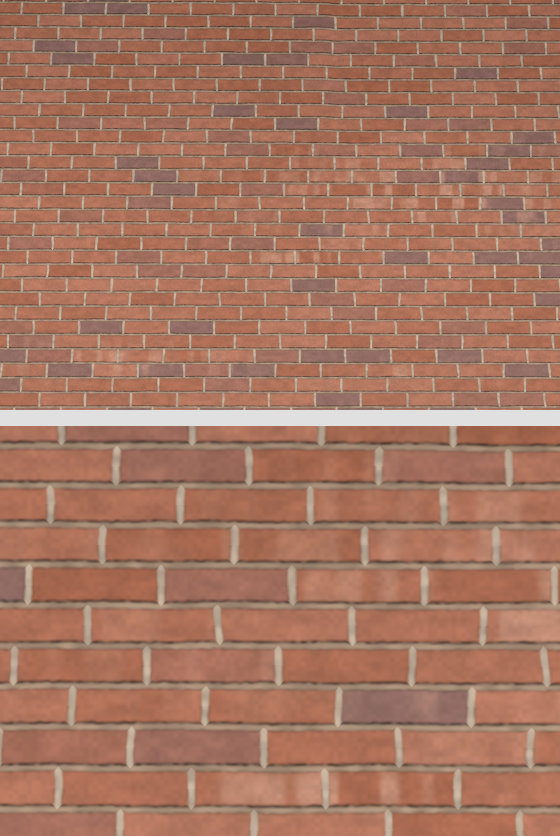
Top, the full canvas; bottom, a detail of the centre.
Give the GLSL for this texture, as a Shadertoy shader.

```glsl
// Weathered red brick wall in a drifting running bond, with pale mortar and a few grey-violet bricks.

float hash(vec2 p) {
    vec3 q = fract(p.xyx * vec3(0.1031, 0.1030, 0.0973));
    q += dot(q, q.yzx + 33.33);
    return fract((q.x + q.y) * q.z);
}

float noise(vec2 p) {
    vec2 i = floor(p), f = fract(p);
    f = f * f * (3.0 - 2.0 * f);
    return mix(mix(hash(i), hash(i + vec2(1, 0)), f.x),
               mix(hash(i + vec2(0, 1)), hash(i + vec2(1, 1)), f.x), f.y);
}

// Soft elliptical patch, 1 at its centre
float patchMask(vec2 p, vec2 centre, vec2 radius) {
    vec2 q = (p - centre) / radius;
    return exp(-dot(q, q));
}

void mainImage(out vec4 fragColor, in vec2 fragCoord) {
    vec2 uv = fragCoord / iResolution.xy;
    uv.y = 1.0 - uv.y;                              // measured downwards
    vec2 p = uv * vec2(1.37, 1.0);                  // equal units on both axes
    float soft = max(0.0015, 0.8 / iResolution.y);

    // Courses grow taller downwards; the upper right sags past a vertical seam
    float seam = smoothstep(0.575, 0.605, uv.x) * (1.0 - smoothstep(0.3, 0.42, uv.y));
    float y = uv.y - 0.007 * (1.0 - uv.y) * mix(uv.x, 1.0, seam);
    y += 0.0014 * (noise(p * vec2(22.0, 30.0)) - 0.5);
    float courses = -0.15 + 33.0 * y - 2.65 * y * y;
    float row = floor(courses);

    // Bricks along a course, each row shifted a little over half a brick
    float perRow = 13.25 - 1.1 * uv.y;
    float along = (uv.x - 0.5) * perRow + 0.12 + 0.555 * row;
    along += 0.05 * (hash(vec2(row, 7.0)) - 0.5) + 0.03 * (noise(p * 35.0) - 0.5);
    vec2 id = vec2(floor(along), row);
    vec2 cell = vec2(along, courses) - id;
    vec2 size = vec2(1.37 / perRow, 1.0 / (33.0 - 5.3 * y));

    // Distance to the brick outline, negative inside
    vec2 q = abs(cell - 0.5) * size - 0.5 * size + vec2(0.0031, 0.0029);
    q += 0.0008 * (noise(p * 190.0) - 0.5);
    float d = max(q.x, q.y);
    float mortar = smoothstep(-soft, soft, d);

    // Fired clay: warm orange to rose, some bricks grey-violet
    float tone = hash(id + 40.0);
    float rare = hash(id + vec2(91.0, 23.0));
    vec3 brick = mix(vec3(0.65, 0.39, 0.29), vec3(0.71, 0.46, 0.37), tone);
    brick = mix(brick, vec3(0.61, 0.41, 0.36), 0.8 * smoothstep(0.70, 0.84, rare));
    brick = mix(brick, vec3(0.53, 0.40, 0.38), 0.85 * smoothstep(0.88, 0.93, rare));
    float isBlue = 1.0 - step(0.5, distance(id, vec2(0, 13)));
    brick = mix(brick, vec3(0.46, 0.43, 0.46), isBlue);

    // Pale vertical ripples on bricks in worn patches
    float worn = patchMask(uv, vec2(0.77, 0.47), vec2(0.34, 0.11))
               + patchMask(uv, vec2(0.18, 0.88), vec2(0.24, 0.04))
               + patchMask(uv, vec2(0.75, 0.92), vec2(0.14, 0.03))
               + patchMask(uv, vec2(0.53, 0.63), vec2(0.12, 0.02));
    worn *= step(0.42, hash(id + 17.0)) * (1.0 - isBlue);
    float ripple = noise(vec2(p.x * 62.0 + 5.0 * row, row + p.y * 6.0));
    brick = mix(brick, vec3(0.78, 0.58, 0.49), 0.8 * min(worn, 1.0) * smoothstep(0.4, 0.75, ripple));

    // Mottling and fine grain
    brick *= 0.94 + 0.12 * noise(p * vec2(60.0, 110.0));
    brick *= 0.96 + 0.08 * noise(p * 260.0);

    // Mortar: upright joints catch more light than the beds
    float upright = smoothstep(-0.001, 0.001, q.x - q.y);
    vec3 joint = mix(vec3(0.67, 0.57, 0.48), vec3(0.76, 0.69, 0.61), upright);
    joint *= 0.88 + 0.2 * noise(p * vec2(90.0, 150.0));
    vec3 color = mix(brick, joint, mortar);

    // Broken shadow line along brick edges, deepest below each brick
    float edge = exp(-pow(d / 0.0016, 2.0));
    float below = mix(0.14, 0.40, step(0.5, cell.y)) * (1.0 - 0.7 * upright);
    color *= 1.0 - edge * below * (0.5 + 0.8 * noise(p * 230.0));

    // Broad light: dimmer at the top, paler towards the bottom
    color *= 0.92 + 0.11 * smoothstep(0.0, 0.7, uv.y) + 0.04 * (noise(p * 3.0) - 0.5);
    color = mix(color, vec3(0.67, 0.54, 0.47), 0.03 + 0.12 * uv.y);
    fragColor = vec4(color, 1.0);
}
```
